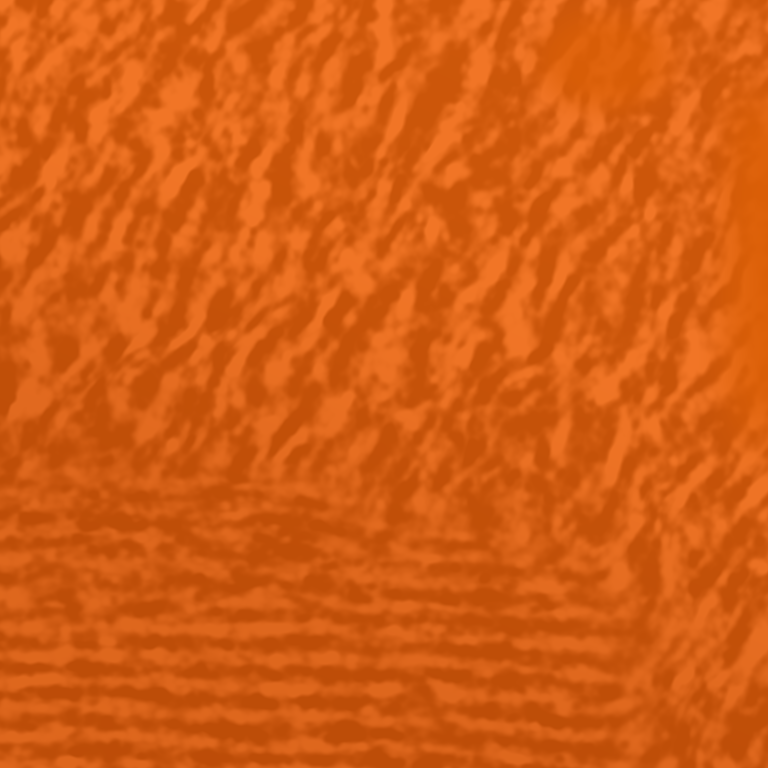
Give the GLSL for this texture, as a Shadertoy shader.

```glsl
// Soft orange wrinkled hide: slanted creases above, fine level ridges below.

const vec3 DARK_LOW   = vec3(0.740, 0.300, 0.030);
const vec3 DARK_HIGH  = vec3(0.805, 0.342, 0.040);
const vec3 LIGHT_LOW  = vec3(0.870, 0.402, 0.115);
const vec3 LIGHT_HIGH = vec3(0.945, 0.460, 0.150);
const vec3 SMOOTH_TONE = vec3(0.860, 0.372, 0.025);

const vec2 CREASE_DIR   = vec2(0.53, 0.848); // long axis of the creases
const vec2 CREASE_FREQ  = vec2(21.0, 50.0);  // cells along and across
const vec2 FINE_FREQ    = vec2(52.0, 92.0);
const vec2 LIGHT_STEP   = vec2(0.12, 0.42);  // relief lighting offset, in cells
const float RIDGE_COUNT = 27.0;
const float RIDGE_SLOPE = 0.045;
const float EDGE_SOFTNESS = 0.72;
const float SHADE_BIAS = 0.10;
const float TAU = 6.2831853;

vec3 hash3(vec2 cell) {
    vec3 q = fract(cell.xyx * vec3(0.1031, 0.1030, 0.0973));
    q += dot(q, q.yxz + 33.33);
    return fract((q.xxy + q.yzz) * q.zyx);
}

// Cellular noise: a signed soft bump at a random point of every cell
float bumps(vec2 p) {
    vec2 base = floor(p);
    float sum = 0.0;
    for (int j = -1; j <= 1; j++) {
        for (int i = -1; i <= 1; i++) {
            vec2 cell = base + vec2(i, j);
            vec3 rnd = hash3(cell + 120.0);
            vec2 d = p - cell - rnd.xy;
            float k = max(0.0, 1.0 - dot(d, d));
            sum += (2.0 * rnd.z - 1.0) * k * k;
        }
    }
    return sum;
}

// Bumps lit from one side, which removes the broad blotches
float litBumps(vec2 p) {
    return bumps(p + LIGHT_STEP) - bumps(p - LIGHT_STEP);
}

// Slanted creases with bent outlines
float creases(vec2 uv) {
    vec2 warp = vec2(bumps(uv * 13.0), bumps(uv * 13.0 + 31.0));
    vec2 p = uv + 0.012 * warp;
    vec2 slanted = vec2(dot(p, CREASE_DIR), dot(p, vec2(CREASE_DIR.y, -CREASE_DIR.x)));
    float broad = litBumps(slanted * CREASE_FREQ);
    float fine = bumps(slanted * FINE_FREQ + 17.0);
    float blocky = bumps(uv * vec2(46.0, 38.0) + 53.0);
    float specks = bumps(uv * vec2(112.0, 100.0) + 9.0);
    return 0.72 * broad + 0.50 * fine + 0.36 * blocky + 0.30 * specks;
}

// Nearly level ridges broken into short dashes
float ridges(vec2 uv) {
    float bend = 0.010 * bumps(uv * vec2(4.0, 9.0) + 11.0);
    float level = uv.y + RIDGE_SLOPE * uv.x + bend;
    float strength = 0.30 + 0.22 * (1.0 - smoothstep(0.08, 0.30, uv.y));
    float wave = sin(TAU * RIDGE_COUNT * level);
    float dashes = bumps(vec2(uv.x * 36.0, level * 82.0) + 5.0);
    float specks = bumps(uv * vec2(92.0, 110.0) + 43.0);
    return strength * wave + 0.62 * dashes + 0.42 * specks;
}

// Smooth bare areas at the right edge and near the upper right corner
float bareArea(vec2 uv) {
    float side = smoothstep(0.90, 0.99, uv.x + 0.015 * bumps(uv * 10.0))
               * smoothstep(0.36, 0.52, uv.y) * (1.0 - smoothstep(0.80, 0.94, uv.y));
    float corner = 1.0 - smoothstep(0.35, 1.0, length((uv - vec2(0.79, 0.92)) / vec2(0.12, 0.09)));
    return max(side, 0.85 * corner);
}

void mainImage(out vec4 fragColor, in vec2 fragCoord) {
    vec2 uv = fragCoord / iResolution.xy;

    // Ridges take over toward the lower left
    float border = 0.40 - 0.22 * uv.x + 0.05 * bumps(uv * 6.0 + 3.0);
    float ridgeShare = (1.0 - smoothstep(-0.05, 0.05, uv.y - border))
                     * (1.0 - smoothstep(0.72, 0.92, uv.x));
    float relief = mix(creases(uv), ridges(uv), ridgeShare);

    // Broad patches shift the balance of light and shade
    relief += 0.14 * bumps(uv * 8.0 + 23.0) - SHADE_BIAS;
    float lit = smoothstep(-EDGE_SOFTNESS, EDGE_SOFTNESS, relief);

    // Warmer and brighter toward the upper right
    float glow = smoothstep(0.15, 1.35, uv.y + 0.45 * uv.x);
    vec3 shade = mix(DARK_LOW, DARK_HIGH, glow);
    vec3 light = mix(LIGHT_LOW, LIGHT_HIGH, smoothstep(0.0, 0.75, glow));
    vec3 color = mix(shade, light, lit);

    color = mix(color, SMOOTH_TONE, 0.9 * bareArea(uv));
    fragColor = vec4(color, 1.0);
}
```
